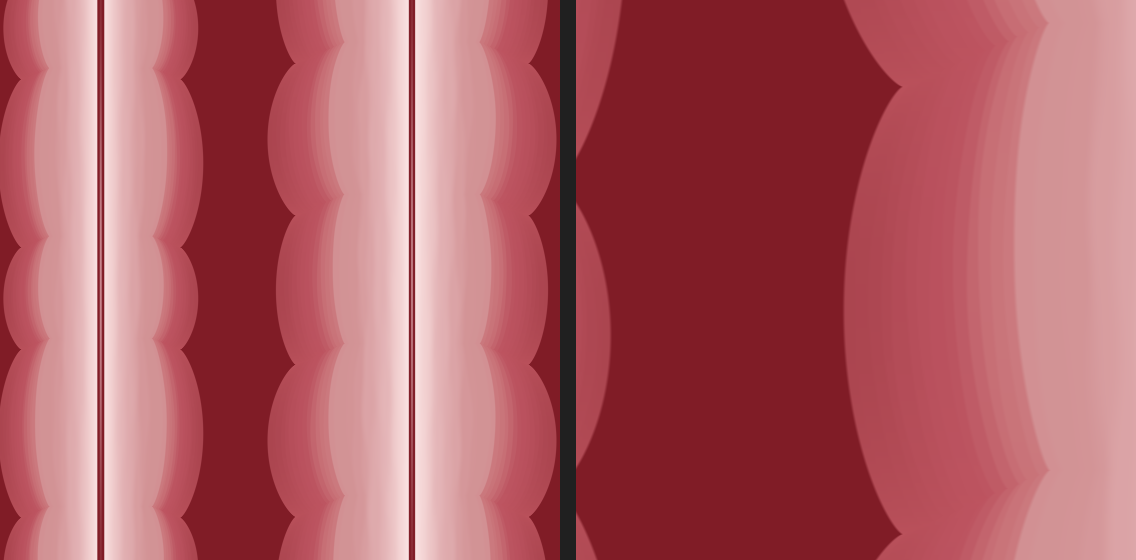
Left, the full canvas; right, a detail of the centre.
This pattern is drawn by a WebGL 2 fragment shader. Its source:

```glsl
#version 300 es
precision highp float;
// Two upright scalloped bands on deep red, each split by a thin dark line.
// Every band is a stack of nested contours painted from the rim inwards;
// long and short lobes alternate, and layered sines streak the pale middle.

uniform vec2 u_resolution;
out vec4 fragColor;

const float PI = 3.14159265;
const int LAYERS = 28;
const float LOBE_ROUNDNESS = 0.75;  // below 1 gives fuller lobes
const float STREAK = 0.09;          // waviness of the pale inner contours
const float NOTCH_GLOW = 0.6;       // brighter red where lobes meet
const vec2 SOFTNESS = vec2(0.0012, 0.009);  // contour blur at rim and centre

const vec3 GROUND = vec3(0.50, 0.11, 0.15);
const vec3 RIM    = vec3(0.67, 0.27, 0.31);
const vec3 RED    = vec3(0.73, 0.32, 0.37);
const vec3 GLOW   = vec3(0.77, 0.35, 0.39);
const vec3 ROSE   = vec3(0.79, 0.46, 0.48);
const vec3 DUSTY  = vec3(0.825, 0.575, 0.585);
const vec3 BLUSH  = vec3(0.89, 0.70, 0.71);
const vec3 PALE   = vec3(0.95, 0.82, 0.82);
const vec3 WHITE  = vec3(0.99, 0.91, 0.91);
const vec3 CORE   = vec3(0.82, 0.58, 0.61);

struct Band {
    float center, period, base, split;   // split: share of the long lobe
    float longWidth, shortWidth, notchWidth;
    float inner, lift, lineWidth;        // inner contour, its rise, half line
};

const Band BANDS[2] = Band[2](
    Band(0.180, 0.4827, 0.0755, 0.622, 0.183, 0.174, 0.142, 0.645, 0.020, 0.0062),
    Band(0.7357, 0.538, 0.077, 0.505, 0.258, 0.243, 0.208, 0.580, 0.038, 0.0056)
);

// x: half-width of the band at height y, y: arch from 0 (notch) to 1 (lobe).
vec2 scallop(Band b, float y) {
    float t = fract((y - b.base) / b.period);
    bool isLong = t < b.split;
    float along = isLong ? t / b.split : (t - b.split) / (1.0 - b.split);
    float c = 2.0 * along - 1.0;
    float arch = pow(max(1.0 - c * c, 0.0), LOBE_ROUNDNESS);
    float lobe = isLong ? b.longWidth : b.shortWidth;
    return vec2(mix(b.notchWidth, lobe, arch), arch);
}

// Colour from rim (0) to centre (1), with a distinct step at the middle.
vec3 bandColor(float depth) {
    vec3 c = mix(RIM, RED, smoothstep(0.0, 0.28, depth));
    c = mix(c, ROSE, smoothstep(0.26, 0.44, depth));
    c = mix(c, DUSTY, smoothstep(0.45, 0.51, depth));
    c = mix(c, BLUSH, smoothstep(0.58, 0.84, depth));
    c = mix(c, PALE, smoothstep(0.80, 0.91, depth));
    return mix(c, WHITE, smoothstep(0.90, 0.98, depth));
}

// Slow vertical wander, different for each contour.
float wander(float y, float seed) {
    return 0.6 * sin(y * 8.0 + seed * 2.4)
         + 0.3 * sin(y * 21.0 + seed * 4.1)
         + 0.2 * sin(y * 47.0 + seed * 1.7);
}

vec3 paintBand(vec3 color, Band b, vec2 uv, float seed, float pixel) {
    float offset = uv.x - b.center;
    float dist = abs(offset);
    float side = offset < 0.0 ? 0.0 : 5.3;
    float meanWidth = mix(b.notchWidth, b.longWidth, 0.7);

    // Nested contours, from the rim to the centre
    for (int i = 0; i < LAYERS; i++) {
        float k = float(i);
        float depth = k / float(LAYERS);
        float scale = depth < 0.5 ? mix(1.0, b.inner, depth * 2.0)
                                  : mix(b.inner, 0.0, depth * 2.0 - 1.0);
        vec2 shape = scallop(b, uv.y - b.lift * min(depth * 2.0, 1.0));
        float flatten = smoothstep(0.52, 0.78, depth);
        float width = scale * mix(shape.x, meanWidth, flatten);
        float waviness = STREAK * smoothstep(0.5, 0.75, depth) + 0.008 * min(k, 1.0);
        width *= 1.0 + waviness * wander(uv.y, k + seed + side);

        float notch = (1.0 - shape.y) * max(1.0 - 2.0 * depth, 0.0);
        vec3 tint = mix(bandColor(depth), GLOW, NOTCH_GLOW * notch);
        float blur = mix(SOFTNESS.x, SOFTNESS.y, smoothstep(0.45, 0.9, depth));
        blur = max(blur, pixel);
        color = mix(color, tint, 1.0 - smoothstep(-blur, blur, dist - width));
    }

    // Centre line: dark edges around a core that fades at both ends
    float line = 1.0 - smoothstep(-pixel, pixel, dist - b.lineWidth);
    float core = 1.0 - smoothstep(0.0, b.lineWidth * 0.55, dist);
    float fade = pow(max(sin(PI * uv.y), 0.0), 1.5);
    vec3 lineColor = mix(GROUND, CORE, core * mix(0.15, 0.95, fade));
    return mix(color, lineColor, line);
}

void main() {
    vec2 uv = gl_FragCoord.xy / u_resolution;
    float pixel = 0.75 / u_resolution.x;
    vec3 color = GROUND;
    for (int i = 0; i < 2; i++)
        color = paintBand(color, BANDS[i], uv, float(i) * 11.0, pixel);
    fragColor = vec4(color, 1.0);
}
```
